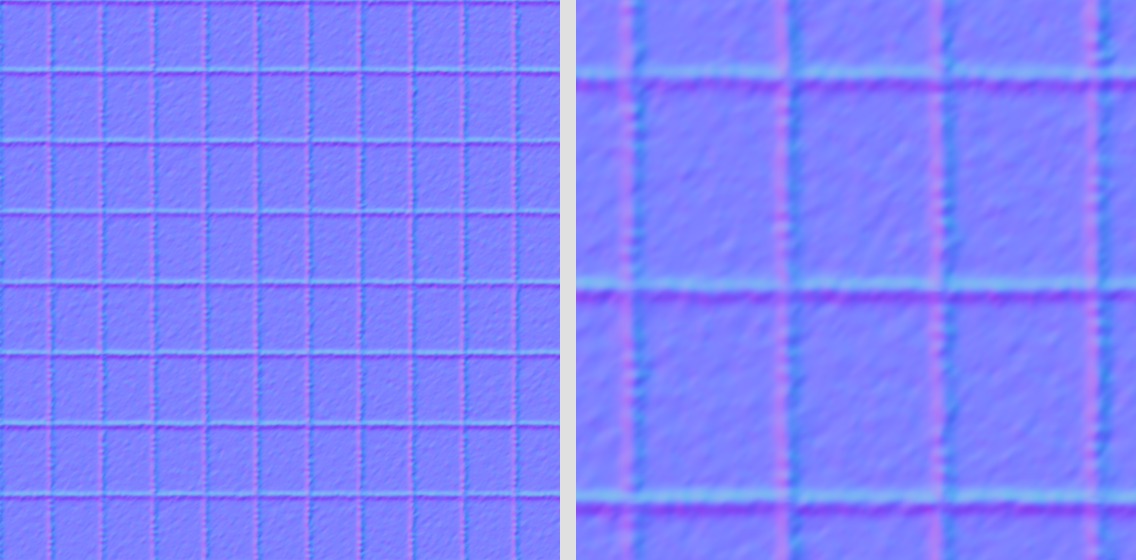
Left: the whole. Right: its middle third, enlarged.
This texture map is drawn by a Shadertoy shader. Its source:

```glsl
// Tangent-space normal map of a tiled wall: upright tiles split by thin grooves.
// A height field (wobbly Gaussian grooves plus streaky cellular grain) is
// differentiated by central differences and packed into colour.

vec3 hash3(vec2 cell) {
    vec3 k = vec3(dot(cell, vec2(127.1, 311.7)),
                  dot(cell, vec2(269.5, 183.3)),
                  dot(cell, vec2(419.2, 371.9)));
    return fract(sin(k) * 43758.55);
}

// Cellular noise: one soft bump or dent at a jittered point in each cell.
float cellBumps(vec2 q) {
    vec2 cell = floor(q);
    float sum = 0.0;
    for (int j = -1; j <= 1; j++) {
        for (int i = -1; i <= 1; i++) {
            vec2 neighbour = cell + vec2(i, j);
            vec3 rnd = hash3(neighbour);
            vec2 away = q - neighbour - rnd.xy;
            sum += (rnd.z * 2.0 - 1.0) * exp(-5.0 * dot(away, away));
        }
    }
    return sum;
}

// Surface height; p runs right and down over the unit square.
float surfaceHeight(vec2 p) {
    // Grain stretched along the rising diagonal
    vec2 diagonal = vec2(p.x - p.y, p.x + p.y);
    float grain = cellBumps(diagonal * vec2(46.0, 74.0) + 200.0)
                + 0.3 * cellBumps(diagonal * vec2(95.0, 130.0) + 431.0);

    // Signed distance to the nearest upright (x) and level (y) groove
    vec2 tiles = vec2(10.84, 7.92);
    vec2 grid = p * tiles + vec2(0.02, -0.01);
    vec2 line = round(grid);
    vec2 dist = (grid - line) / tiles;

    // Uneven edges: slow drift, small ripples and grain
    vec2 along = p.yx;
    dist += 0.0004 * sin(along * 47.0 + line * 2.4)
          + 0.0003 * sin(along * 131.0 + line * 5.1)
          + 0.0002 * sin(along * 389.0 + line * 3.7)
          + vec2(0.0010, 0.0007) * grain;

    // Depth differs from line to line, and in small beads along each line
    vec2 wear = vec2(hash3(vec2(line.x, 7.0)).x, hash3(vec2(line.y, 23.0)).y);
    wear = 0.85 + 0.3 * wear + 0.1 * sin(along * 29.0 + line * 4.3)
         + vec2(0.12, 0.06) * sin(along * 430.0 + 2.0 * sin(along * 83.0 + line));
    vec2 groove = wear * exp(-dist * dist / (0.0060 * 0.0060));

    float depth = 0.0030 * groove.y
                + 0.0024 * groove.x * (1.0 - 0.6 * min(groove.y, 1.0));
    return 0.00052 * grain - depth;
}

void mainImage(out vec4 fragColor, in vec2 fragCoord) {
    vec2 p = fragCoord / iResolution.xy;
    p.y = 1.0 - p.y;

    // Slope of the height field
    vec2 e = vec2(0.001, 0.0);
    vec2 slope = vec2(surfaceHeight(p + e.xy) - surfaceHeight(p - e.xy),
                      surfaceHeight(p + e.yx) - surfaceHeight(p - e.yx)) / (2.0 * e.x);

    // Pack the normal, with a faint overall tilt
    vec3 normal = normalize(vec3(-slope + vec2(-0.01, 0.01), 1.0));
    fragColor = vec4(normal * 0.5 + 0.5, 1.0);
}
```
